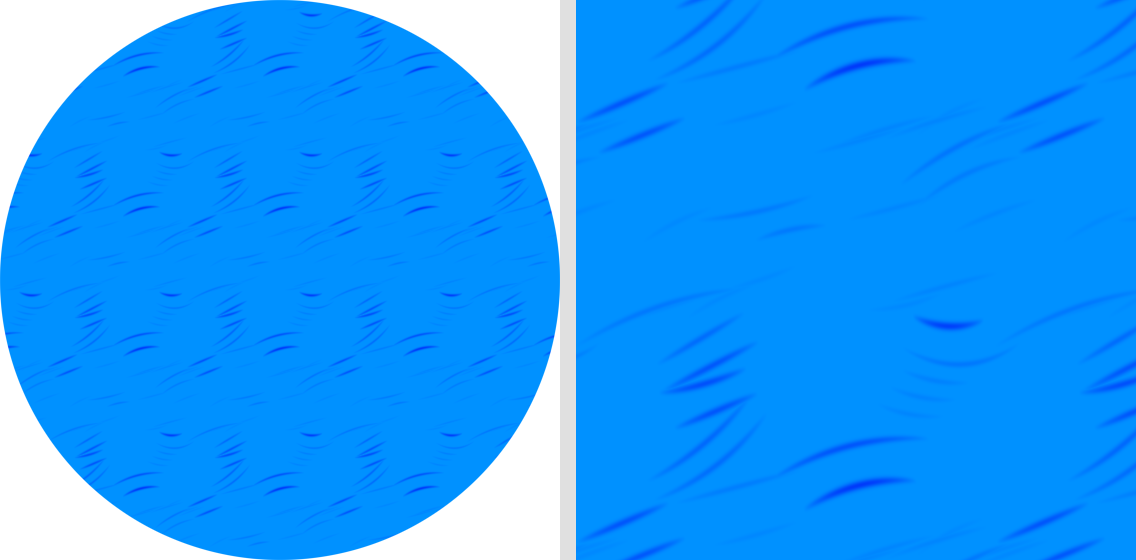
Left, the full canvas; right, a detail of the centre.
This texture is drawn by a three.js fragment shader. Its source:

```glsl
#define REPEATS 4.0
#define RADIUS 0.5
#define EDGE 0.0013
#define LINE 0.0095
#define FAINT_COUNT 16
#define FAINT_INK 0.13
#define WATER vec3(0.0, 0.57, 1.0)
#define DEEP vec3(0.0, 0.2, 0.98)
#define PAPER vec3(1.0)

varying vec2 vUv;

vec2 hash2(float n) {
  vec3 q = fract(vec3(n) * vec3(0.1031, 0.1030, 0.0973));
  q += dot(q, q.yzx + 33.33);
  return fract((q.xx + q.yz) * q.zy);
}

// Tapered, bowed brush line that wraps around the tile borders
float stroke(vec2 p, vec2 middle, vec2 span, float bend, float ink) {
  vec2 d = p - middle;
  d -= floor(d + 0.5);
  float len = length(span);
  vec2 dir = span / len;
  float t = clamp(dot(d, dir) / len + 0.5, 0.0, 1.0);
  float taper = 4.0 * t * (1.0 - t);
  float away = dot(d, vec2(-dir.y, dir.x)) - bend * taper;
  float width = LINE * (0.7 + 0.4 * ink) * mix(0.65, 1.0, taper);
  return ink * taper * exp(-away * away / (width * width));
}

// Bold swells: the two crests and the dark trough
float crests(vec2 p) {
  float ink = stroke(p, vec2(0.985, 0.572), vec2(0.38, 0.10), 0.032, 0.62);
  ink = max(ink, stroke(p, vec2(0.010, 0.487), vec2(0.27, 0.07), 0.024, 0.92));
  ink = max(ink, stroke(p, vec2(0.720, 0.508), vec2(0.30, 0.08), 0.0, 0.2));
  ink = max(ink, stroke(p, vec2(0.220, 0.909), vec2(0.17, -0.01), -0.019, 0.85));
  return ink;
}

// Crossing, zigzag lines and the long ones running down from them
float chop(vec2 p) {
  float ink = stroke(p, vec2(0.654, 0.794), vec2(0.23, 0.12), 0.0, 0.6);
  ink = max(ink, stroke(p, vec2(0.635, 0.760), vec2(0.21, 0.06), -0.008, 0.68));
  ink = max(ink, stroke(p, vec2(0.667, 0.688), vec2(0.20, 0.085), 0.0, 0.62));
  ink = max(ink, stroke(p, vec2(0.628, 0.625), vec2(0.25, 0.21), -0.018, 0.42));
  ink = max(ink, stroke(p, vec2(0.654, 0.580), vec2(0.27, 0.21), -0.025, 0.36));
  ink = max(ink, stroke(p, vec2(0.630, 0.860), vec2(0.21, 0.125), 0.0, 0.38));
  ink = max(ink, stroke(p, vec2(0.445, 0.422), vec2(0.22, 0.095), 0.0, 0.62));
  ink = max(ink, stroke(p, vec2(0.490, 0.344), vec2(0.21, 0.085), 0.0, 0.6));
  return ink;
}

// Pale drifting lines
float drift(vec2 p) {
  float ink = stroke(p, vec2(0.25, 0.844), vec2(0.28, 0.01), -0.045, 0.26);
  ink = max(ink, stroke(p, vec2(0.53, 0.91), vec2(0.40, 0.14), 0.025, 0.25));
  ink = max(ink, stroke(p, vec2(0.24, 0.30), vec2(0.27, 0.15), 0.015, 0.28));
  ink = max(ink, stroke(p, vec2(0.27, 0.234), vec2(0.25, 0.12), 0.02, 0.2));
  ink = max(ink, stroke(p, vec2(0.76, 0.172), vec2(0.28, 0.06), -0.01, 0.22));
  ink = max(ink, stroke(p, vec2(0.846, 0.112), vec2(0.17, 0.036), 0.008, 0.24));

  // Ripples fading below the trough
  for (int i = 0; i < 3; i++) {
    float k = float(i);
    vec2 middle = vec2(0.19 - 0.03 * k, 0.77 - 0.04 * k);
    ink = max(ink, stroke(p, middle, vec2(0.16, -0.03), -0.01, 0.16 - 0.02 * k));
  }

  // Scattered dashes in the calm band
  for (int i = 0; i < FAINT_COUNT; i++) {
    vec2 place = hash2(float(i) + 3.0);
    vec2 shape = hash2(float(i) + 57.0);
    vec2 middle = vec2(place.x, mix(-0.08, 0.42, place.y));
    vec2 span = vec2(0.14 + 0.12 * shape.x, 0.04 + 0.05 * shape.y);
    float bend = 0.02 * (shape.y - 0.5);
    ink = max(ink, stroke(p, middle, span, bend, FAINT_INK * (0.5 + 0.5 * shape.x)));
  }
  return ink;
}

void main() {
  vec2 tile = fract(vUv * REPEATS);
  float ink = max(max(crests(tile), chop(tile)), drift(tile));
  vec3 color = mix(WATER, DEEP, ink);

  // Round cut-out
  float rim = length(vUv - 0.5) - RADIUS;
  gl_FragColor = vec4(mix(color, PAPER, smoothstep(-EDGE, EDGE, rim)), 1.0);
}
```
